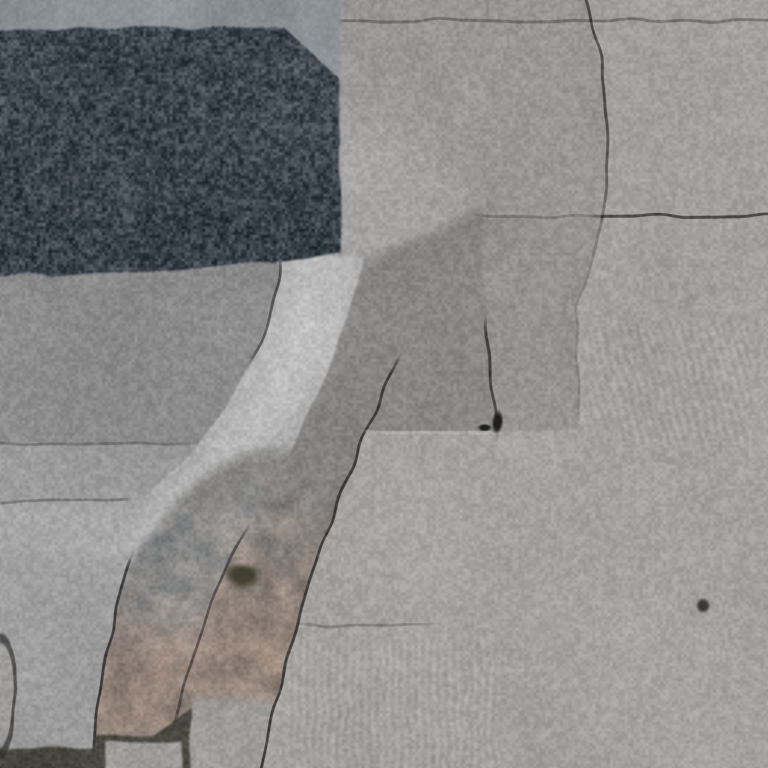
Give the GLSL for this texture, as a three.js fragment shader.

```glsl
// Worn concrete pavement slabs with a dark asphalt patch, joints and cracks.
varying vec2 vUv;

float hash(vec2 p) {
  vec3 q = fract(vec3(p.xyx) * .1031);
  q += dot(q, q.yzx + 33.33);
  return fract((q.x + q.y) * q.z);
}

float noise(vec2 p) {
  vec2 i = floor(p), f = fract(p);
  f = f * f * (3. - 2. * f);
  return mix(mix(hash(i), hash(i + vec2(1, 0)), f.x),
             mix(hash(i + vec2(0, 1)), hash(i + vec2(1, 1)), f.x), f.y);
}

// Layered noise centred on zero.
float fbm(vec2 p) {
  float sum = -.47, amp = .5;
  for (int i = 0; i < 4; i++) {
    sum += amp * noise(p);
    p = p * 2.03 + 17.;
    amp *= .5;
  }
  return sum;
}

// Parabola through three (parameter, value) points.
float curveAt(float t, vec2 a, vec2 b, vec2 c) {
  float s = (b.y - a.y) / (b.x - a.x);
  float r = (c.y - b.y) / (c.x - b.x);
  return a.y + (t - a.x) * (s + (r - s) / (c.x - a.x) * (t - b.x));
}

float edge(float d) { return smoothstep(-.003, .003, d); }
float fade(float d) { return smoothstep(-.015, .015, d); }
float span(float t, float lo, float hi) { return fade(t - lo) * fade(hi - t); }
float line(float d) { return 1. - smoothstep(.0008, .003, abs(d)); }
vec3 concrete(float g) { return g * vec3(1.01, 1, .99); }

float blob(vec2 p, vec2 center, vec2 radius) {
  return 1. - smoothstep(.5, 1.3, length((p - center) / radius));
}

void main() {
  vec2 wobble = vec2(noise(vUv * 28.), noise(vUv * 28. + 50.)) - .5;
  vec2 p = vUv + wobble * .006;
  float u = p.x, v = p.y;
  float cloud = fbm(vUv * 7.);
  float grain = noise(vUv * 260.) * .6 + noise(vUv * 140. + 9.) * .4 - .5;

  // Boundaries between slabs
  float rightCrack = curveAt(max(v, .6), vec2(1, .762), vec2(.82, .792), vec2(.62, .759));
  float shortCrack = curveAt(v, vec2(.6, .632), vec2(.5, .64), vec2(.44, .647));
  float mainCrack = curveAt(v, vec2(.55, .527), vec2(.284, .417), vec2(0, .342));
  float innerCrack = curveAt(v, vec2(.375, .352), vec2(.284, .306), vec2(.062, .228));
  float leftCrack = curveAt(v, vec2(.271, .17), vec2(.167, .143), vec2(.036, .124));
  float stripLeft = curveAt(v, vec2(.664, .365), vec2(.434, .267), vec2(.34, .175));
  float stripRight = curveAt(v, vec2(.655, .471), vec2(.512, .423), vec2(.408, .378));
  float stripFoot = curveAt(u, vec2(.176, .277), vec2(.3, .4), vec2(.378, .41));
  float spillEdge = curveAt(u, vec2(.46, .655), vec2(.55, .69), vec2(.62, .72));
  float tarFoot = curveAt(u, vec2(0, .642), vec2(.16, .645), vec2(.44, .669));

  // Broad slabs
  float middle = edge(rightCrack - u), upper = edge(v - .72);
  vec3 color = concrete(.63);
  color = mix(color, concrete(mix(.565, .587, upper)), middle * edge(v - .44));
  float spill = blob(vUv, vec2(.48, .72), vec2(.14, .12)) * fade(v - spillEdge);
  color = mix(color, concrete(.66), spill * .85);
  float sunken = edge(shortCrack - u) * edge(v - .44) * fade(spillEdge - v);
  color = mix(color, concrete(.527), sunken);

  // Brown channel and its stained lower blocks
  float channel = edge(mainCrack - u) * fade(.55 - v);
  vec3 earth = mix(vec3(.57, .51, .47), concrete(.51), smoothstep(.15, .42, v));
  earth = mix(earth, concrete(.53), edge(innerCrack - u) * smoothstep(.12, .25, v));
  earth += smoothstep(.44, .28, v) * fbm(vUv * 38.) * vec3(.3, .24, .2);
  color = mix(color, earth, channel);

  // Pale strip, left slab and lower left slab
  float strip = edge(stripRight - u) * fade(v - stripFoot) * edge(.665 - v);
  float shine = 1. - smoothstep(.01, .06, abs(u - stripLeft - .055));
  color = mix(color, vec3(mix(.62, .69, smoothstep(.24, .48, v)) + shine * .04), strip);
  float slab = edge(stripLeft - u) * fade(v - .345) * edge(tarFoot - v);
  color = mix(color, vec3(mix(.6, .547, edge(v - .422))), slab);
  color = mix(color, vec3(.61), edge(leftCrack - u) * fade(.28 - v));

  // Foot stones set in a dark gutter
  float gutter = edge(.026 - v) * edge(.13 - u);
  gutter = max(gutter, edge(.042 + .7 * max(u - .2, 0.) - v) * edge(u - .125) * edge(.25 - u));
  color = mix(color, vec3(.28, .28, .25), gutter);
  vec2 sideStone = vec2(.02, .075);
  float stones = edge(u - .138) * edge(.238 - u) * edge(.034 - v);
  stones = max(stones, edge(u - .248) * edge(mainCrack - u) * fade(.09 - v));
  stones = max(stones, blob(p, vec2(0, .095), sideStone));
  color = mix(color, concrete(.6), stones);

  // Joints
  float joints = line(v - .973) * edge(u - .44) * .4;
  joints += line(v - .719) * fade(u - .62) * mix(.3, .8, fade(u - .78));
  joints += line(v - .423) * fade(.24 - u) * .3;
  joints += line(v - .347 - u * .03) * fade(.17 - u) * .35;
  joints += line(v - .186) * span(u, .39, .56) * .3;

  // Cracks
  joints += line(u - rightCrack) * mix(.2, .75, smoothstep(.62, .86, v)) * fade(v - .46);
  joints += line(u - shortCrack) * span(v, .44, .58) * .85;
  joints += line(u - mainCrack) * fade(.53 - v) * .9;
  joints += line(u - innerCrack) * span(v, .06, .31) * .7;
  joints += line(u - leftCrack) * span(v, .02, .27) * .9;
  joints += line(u - stripLeft) * span(v, .53, .66) * .7;
  joints += line((length((p - vec2(0, .095)) / sideStone) - 1.) * .02) * .75;
  color = mix(color, vec3(.2), min(joints, 1.));
  color = mix(color, concrete(.7), line(v - .438) * span(u, .48, .65) * .7);

  // Mottling, grit and fine grooves
  float grooves = cos(u * 620.) * span(u, .37, .65) * fade(.17 - v);
  grooves += cos(u * 560. + v * 160.) * span(u, .76, .98) * span(v, .42, .58);
  color += cloud * .07 + grain * .13 + grooves * .018;

  // Asphalt patch and hazy strip above
  float left = edge(.443 - u);
  color = mix(color, vec3(.53, .55, .57) + cloud * .2 + grain * .08, left * edge(v - .9));
  float tarTop = .963 - max(u - .37, 0.) * .85;
  vec3 tar = vec3(.235, .265, .295) + cloud * .09 + grain * .3;
  color = mix(color, tar, left * edge(v - tarFoot) * edge(tarTop - v));

  // Moss, hole and small debris
  color = mix(color, vec3(.2, .2, .13), blob(p, vec2(.316, .25), vec2(.022, .015)) * .85);
  float debris = blob(p, vec2(.647, .451), vec2(.007, .013));
  debris = max(debris, blob(p, vec2(.63, .444), vec2(.009, .004)));
  debris = max(debris, blob(p, vec2(.914, .213), vec2(.009)) * .8);
  color = mix(color, vec3(.12), debris);
  gl_FragColor = vec4(clamp(color, 0., 1.), 1);
}
```
